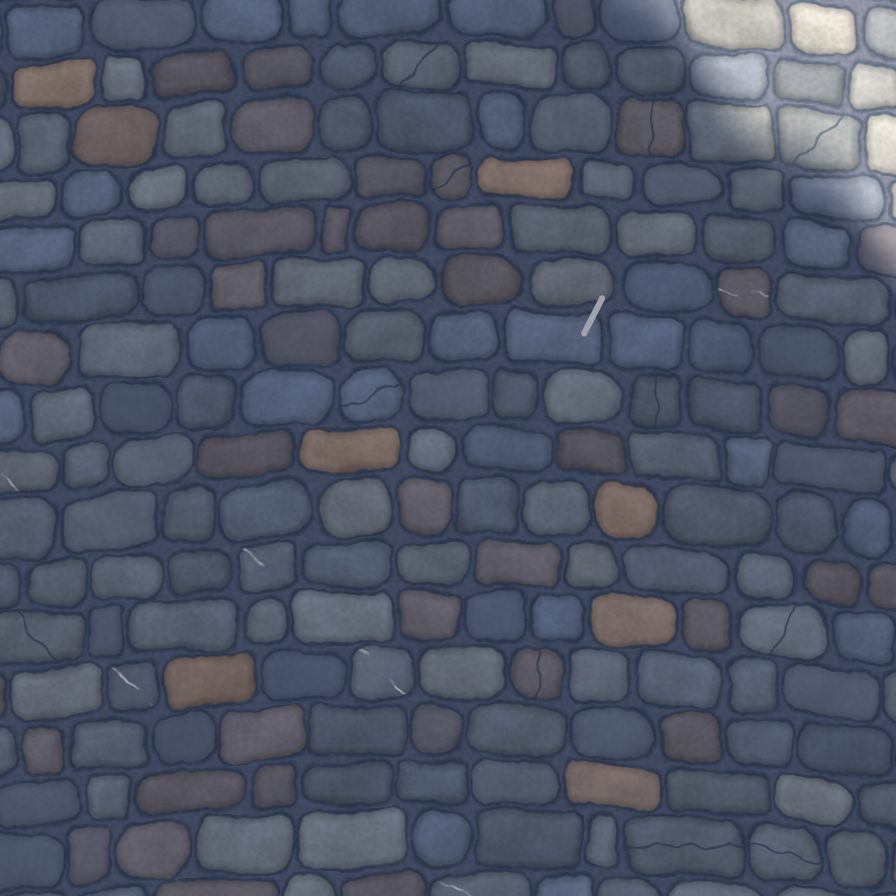
Write a WebGL 2 fragment shader that draws this texture.

```glsl
#version 300 es
precision highp float;
// Worn cobblestone paving in blue shade, with a sunlit upper right corner.
// Bowed rows are cut at jittered edges into stones; each is a rounded box,
// bent by layered sines and weathered with cellular grain and scratches.
uniform vec2 u_resolution;
out vec4 fragColor;

const float ROWS = 16.0;
const float COLUMNS = 11.0;
const float ROW_JITTER = 0.42;
const float COLUMN_JITTER = 0.62;
const float ROW_BOW = 0.028;
const float WOBBLE = 0.0034;
const float JOINT = 0.0042;       // half width of the narrowest joint
const float SOFTNESS = 0.0018;    // blur of the stone outline
const float SUN_EDGE = 1.705;     // x + y where the shade ends
const vec3 JOINT_DARK = vec3(0.17, 0.21, 0.29);
const vec3 MORTAR = vec3(0.25, 0.285, 0.375);
const vec3 SLATE = vec3(0.30, 0.34, 0.41);
const vec3 PALE_GREY = vec3(0.40, 0.43, 0.475);
const vec3 BLUE_STONE = vec3(0.32, 0.37, 0.48);
const vec3 BROWN_STONE = vec3(0.355, 0.34, 0.375);
const vec3 TAN_STONE = vec3(0.47, 0.41, 0.39);
const vec3 CHALK = vec3(0.63, 0.64, 0.67);
const vec3 SUNLIGHT = vec3(2.3, 2.08, 1.76);

float hash(vec2 p) {
    vec3 q = fract(p.xyx * 0.1031);
    q += dot(q, q.yzx + 33.33);
    return fract((q.x + q.y) * q.z);
}

mat2 rotation(float a) {
    return mat2(cos(a), sin(a), -sin(a), cos(a));
}

// Layered sines, roughly -1 to 1
float waves(vec2 p) {
    float sum = 0.0, amplitude = 0.55;
    for (int i = 0; i < 4; i++) {
        sum += amplitude * sin(p.x + 1.3 * sin(p.y));
        p = rotation(1.1) * p * 1.9 + 4.7;
        amplitude *= 0.55;
    }
    return sum;
}

// Distance to the nearest scattered point
float cellular(vec2 p) {
    vec2 cell = floor(p);
    float nearest = 2.0;
    for (int y = -1; y <= 1; y++)
        for (int x = -1; x <= 1; x++) {
            vec2 c = cell + vec2(x, y);
            vec2 point = c + vec2(hash(c), hash(c + 57.3));
            nearest = min(nearest, distance(p, point));
        }
    return nearest;
}

float jitteredEdge(float i, float seed, float jitter) {
    return i + jitter * (hash(vec2(i, seed)) - 0.5);
}

// Index, lower edge and upper edge of the jittered interval holding x
vec3 interval(float x, float seed, float jitter) {
    float i = floor(x);
    if (x < jitteredEdge(i, seed, jitter)) i -= 1.0;
    else if (x >= jitteredEdge(i + 1.0, seed, jitter)) i += 1.0;
    return vec3(i, jitteredEdge(i, seed, jitter), jitteredEdge(i + 1.0, seed, jitter));
}

float roundedBox(vec2 p, vec2 halfSize, float radius) {
    vec2 q = abs(p) - halfSize + radius;
    return length(max(q, 0.0)) + min(max(q.x, q.y), 0.0) - radius;
}

float segment(vec2 p, vec2 a, vec2 b) {
    vec2 along = b - a;
    return length(p - a - along * clamp(dot(p - a, along) / dot(along, along), 0.0, 1.0));
}

vec3 stoneColour(vec2 id) {
    float kind = hash(id + 11.7);
    vec3 colour = mix(SLATE, PALE_GREY, hash(id + 3.1));
    if (kind > 0.95) colour = TAN_STONE;
    else if (kind > 0.76) colour = mix(colour, BROWN_STONE, 0.85);
    else if (kind < 0.17) colour = mix(colour, BLUE_STONE, 0.75);
    return colour * mix(0.93, 1.06, hash(id + 29.4));
}

void main() {
    vec2 uv = gl_FragCoord.xy / u_resolution;
    float blur = max(SOFTNESS, 0.75 / u_resolution.y);

    // Rows and the stones within each row
    vec2 p = uv + WOBBLE * vec2(waves(uv * 58.0), waves(uv * 58.0 + 17.0));
    p.y -= ROW_BOW * sin(3.14159 * uv.x);
    vec3 row = interval(p.y * ROWS, 7.0, ROW_JITTER);
    float columns = COLUMNS + 2.0 * (hash(vec2(row.x, 41.0)) - 0.5);
    float shift = hash(vec2(row.x, 83.0));
    vec3 column = interval(p.x * columns + shift, row.x + 130.0, COLUMN_JITTER);
    vec2 id = vec2(column.x, row.x) + 20.0;

    // Stone outline
    vec2 low = vec2((column.y - shift) / columns, row.y / ROWS);
    vec2 high = vec2((column.z - shift) / columns, row.z / ROWS);
    vec2 shrink = JOINT * (0.75 + 0.9 * vec2(hash(id + 5.5), hash(id + 8.2)));
    vec2 halfSize = 0.5 * (high - low) - shrink;
    vec2 local = rotation(0.14 * (hash(id + 2.6) - 0.5)) * (p - 0.5 * (low + high));
    float radius = min(halfSize.x, halfSize.y) * mix(0.35, 0.9, hash(id + 14.9));
    float d = roundedBox(local, halfSize, radius);
    float stoneMask = 1.0 - smoothstep(-blur, blur, d);

    // Mortar, darkest beside the stones
    float mottle = waves(uv * 75.0 + 31.0);
    float grain = cellular(uv * 150.0) - 0.5;
    vec3 ground = mix(JOINT_DARK, MORTAR, smoothstep(0.0, 0.007, d + 0.0015 * mottle));
    ground *= 1.0 + 0.12 * grain;

    // Stone face with worn edges, lit from above
    vec3 stone = stoneColour(id);
    stone *= 1.0 + 0.055 * waves(uv * 70.0 + id * 9.0) + 0.08 * grain;
    stone *= mix(0.83, 1.0, smoothstep(0.0, 0.010, -d));
    stone *= 1.0 + 0.06 * clamp(local.y / halfSize.y, -1.0, 1.0);
    stone = mix(stone, MORTAR, 0.6 * pow(hash(id + 19.3), 5.0));

    // Chalky scratches and dark cracks on a few stones
    vec2 scratch = rotation(6.28 * hash(id + 37.0)) * local;
    float line = 1.0 - smoothstep(0.0004, 0.0004 + blur, abs(scratch.x + 0.002 * sin(scratch.y * 160.0)));
    float damage = hash(id + 61.0);
    stone = mix(stone, CHALK, step(0.94, damage) * line * smoothstep(-0.5, 0.6, mottle));
    stone = mix(stone, JOINT_DARK, step(damage, 0.07) * line * 0.7);
    vec3 colour = mix(ground, stone, stoneMask);

    // A pale splinter lying in a joint
    float splinter = segment(uv, vec2(0.652, 0.628), vec2(0.672, 0.667));
    colour = mix(colour, CHALK, 1.0 - smoothstep(0.0025, 0.0025 + blur, splinter));

    // Sunlight across the corner, with a soft uneven shadow edge
    float sun = smoothstep(-0.05, 0.06, uv.x + uv.y - SUN_EDGE + 0.018 * sin(uv.x * 31.0 + 1.0));
    colour *= mix(vec3(1.0), SUNLIGHT, sun);
    fragColor = vec4(min(colour, 1.0), 1.0);
}
```
